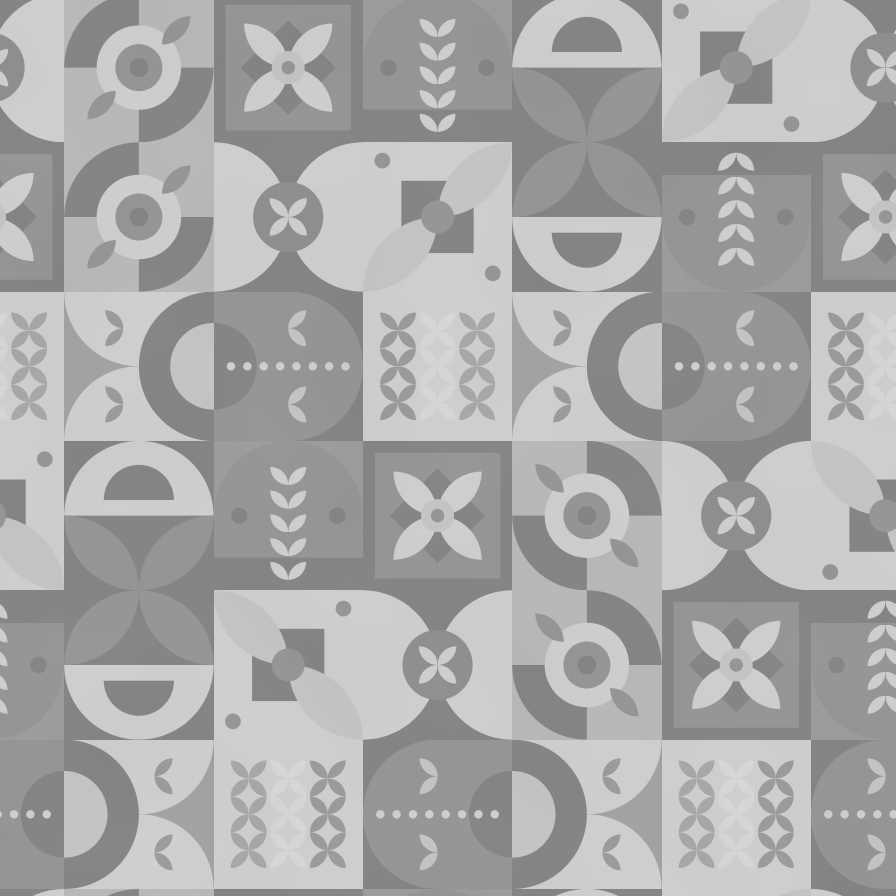
This pattern is drawn by a Shadertoy shader. Its source:

```glsl
// Grey geometric patchwork: nine leaf, flower, disc and arch motifs on a 6 x 6 tile grid.
#define TILES 6.0
#define SHIFT vec2(-0.43, 0.047)
#define LIGHT 0.805
#define PALE 0.765
#define SOFT 0.72
#define MID 0.585
#define DARK 0.52
#define LEAF 0.24
#define HALO 0.58
#define MOTTLE 0.012

float edge; // one pixel, in half-tile units

void fill(inout float tone, float d, float paint) {
    tone = mix(tone, paint, clamp(0.5 - d / edge, 0.0, 1.0));
}

float disc(vec2 p, float r) { return length(p) - r; }

float box(vec2 p, float r) { return max(abs(p.x), abs(p.y)) - r; }

// Leaf with square-cornered tips, bounded by two quarter arcs from a to b
float leaf(vec2 p, vec2 a, vec2 b) {
    float h = 0.5 * distance(a, b);
    vec2 u = normalize(b - a), q = p - 0.5 * (a + b);
    return length(vec2(dot(q, u), abs(u.x * q.y - u.y * q.x) + h)) - h * sqrt(2.0);
}

float petals(vec2 p, float size) { return leaf(abs(p), vec2(0.0), vec2(size)); }

// Two leaves opening towards +x
float sprout(vec2 p) { return leaf(vec2(p.x, abs(p.y)), vec2(0.0), vec2(LEAF)); }

float target(vec2 p) {
    float tone = SOFT, m = min(abs(p.x), abs(p.y));
    fill(tone, max(disc(p, 1.0), p.x * p.y > 0.0 ? m : -m), DARK);
    fill(tone, disc(p, 0.565), LIGHT);
    fill(tone, disc(p, 0.315), MID);
    fill(tone, disc(p, 0.125), DARK);
    vec2 q = p.x + p.y < 0.0 ? -p : p;
    fill(tone, leaf(q, vec2(0.31), vec2(0.69)), MID);
    return tone;
}

float flower(vec2 p) {
    float tone = DARK;
    fill(tone, box(p, 0.84), MID);
    fill(tone, (abs(p.x) + abs(p.y) - 0.635) * 0.707, DARK);
    fill(tone, petals(p, 0.59), LIGHT);
    fill(tone, disc(p, 0.22), PALE);
    fill(tone, disc(p, 0.09), MID);
    return tone;
}

float vine(vec2 p) {
    float tone = MID + 0.025;
    fill(tone, p.y > 0.0 ? disc(p, 1.0) : abs(p.x) - 1.0, MID);
    fill(tone, p.y + 0.5625, DARK);
    fill(tone, disc(vec2(abs(p.x) - 0.656, p.y), 0.11), DARK);
    float y = p.y + 0.86, pitch = 0.318;
    y -= pitch * clamp(floor(y / pitch), 0.0, 4.0);
    fill(tone, sprout(vec2(y, p.x)), LIGHT);
    return tone;
}

float arch(vec2 p) {
    float tone = DARK;
    fill(tone, max(disc(p, 1.0), -p.y), LIGHT);
    fill(tone, max(disc(p - vec2(0.0, 0.21), 0.47), 0.21 - p.y), DARK);
    fill(tone, leaf(vec2(abs(p.x), p.y), vec2(1.0, 0.0), vec2(0.0, -1.0)), MID);
    return tone;
}

float blades(vec2 p) {
    float tone = LIGHT;
    fill(tone, box(p, 0.484), DARK);
    vec2 q = p.x + p.y < 0.0 ? -p : p;
    fill(tone, leaf(q, vec2(0.0), vec2(1.0)), PALE);
    fill(tone, disc(p, 0.22), MID);
    q = p.x > p.y ? -p : p;
    fill(tone, disc(q - vec2(-0.74, 0.755), 0.105), MID);
    return tone;
}

float hourglass(vec2 p) {
    float tone = DARK;
    fill(tone, disc(vec2(abs(p.x) - 1.0, p.y), 1.0), LIGHT);
    fill(tone, disc(p, 0.47), MID - 0.025);
    fill(tone, petals(p, 0.25), LIGHT);
    return tone;
}

float halfRing(vec2 p) {
    float tone = LIGHT;
    vec2 q = vec2(p.x, abs(p.y));
    fill(tone, max(p.x, -disc(q - vec2(0.0, 1.0), 1.0)), MID + 0.05);
    fill(tone, sprout(vec2(-0.21 - q.x, q.y - 0.51)), MID + 0.02);
    fill(tone, disc(p - vec2(1.0, 0.0), 1.0), DARK);
    fill(tone, disc(p - vec2(1.0, 0.0), HALO), PALE);
    return tone;
}

float beads(vec2 p) {
    float tone = DARK, pitch = 0.219;
    fill(tone, p.x > 0.0 ? disc(p, 1.0) : abs(p.y) - 1.0, MID);
    fill(tone, disc(p + vec2(1.0, 0.0), HALO), DARK);
    fill(tone, sprout(vec2(p.x, abs(p.y) - 0.51)), PALE);
    float x = p.x + 0.766;
    x -= pitch * clamp(round(x / pitch), 0.0, 7.0);
    fill(tone, disc(vec2(x, p.y), 0.056), LIGHT);
    return tone;
}

float lattice(vec2 p) {
    float tone = LIGHT;
    vec2 cell = clamp(round(p / vec2(0.53, 0.48)), -1.0, 1.0);
    float paint = cell.x == 0.0 ? LIGHT + 0.03 : MID + 0.045 + 0.025 * cell.x;
    fill(tone, petals(p - cell * vec2(0.53, 0.48), LEAF), paint);
    return tone;
}

// Gradient noise for faint mottling
float slope(vec2 i, vec2 f) {
    float a = 6.2832 * fract(sin(dot(i, vec2(127.1, 311.7))) * 43758.5);
    return dot(vec2(cos(a), sin(a)), f);
}

float noise(vec2 p) {
    vec2 i = floor(p), f = p - i, w = f * f * (3.0 - 2.0 * f), e = vec2(1.0, 0.0);
    return mix(mix(slope(i, f), slope(i + e, f - e), w.x),
               mix(slope(i + e.yx, f - e.yx), slope(i + 1.0, f - 1.0), w.x), w.y);
}

void mainImage(out vec4 fragColor, in vec2 fragCoord) {
    vec2 uv = fragCoord / iResolution.y;
    edge = 2.0 * TILES / iResolution.y;

    // Rows count down from the top; the lower three are mirrored
    vec2 grid = TILES * vec2(uv.x, 1.0 - uv.y) + SHIFT;
    vec2 p = (fract(grid) * 2.0 - 1.0) * vec2(1.0, -1.0);
    ivec2 id = ivec2(mod(floor(grid), 6.0));
    bool lower = id.y >= 3;
    if (lower) p.x = -p.x;

    // Motif order runs forwards or backwards along each row
    int band = id.y % 3;
    int run = (id.y == 0 || id.y == 4 || id.y == 2) ? id.x : 6 - id.x;
    int kind = band == 2 ? 6 + run % 3 : (run + (lower ? 3 : 0)) % 6;
    vec2 q = band == 1 ? vec2(p.x, -p.y) : p;

    float tone = kind == 0 ? target(p) : kind == 1 ? flower(p) : kind == 2 ? vine(q)
               : kind == 3 ? arch(q) : kind == 4 ? blades(p) : kind == 5 ? hourglass(p)
               : kind == 6 ? halfRing(p) : kind == 7 ? beads(p) : lattice(p);
    tone += MOTTLE * noise(uv * 9.0);
    fragColor = vec4(vec3(tone), 1.0);
}
```
